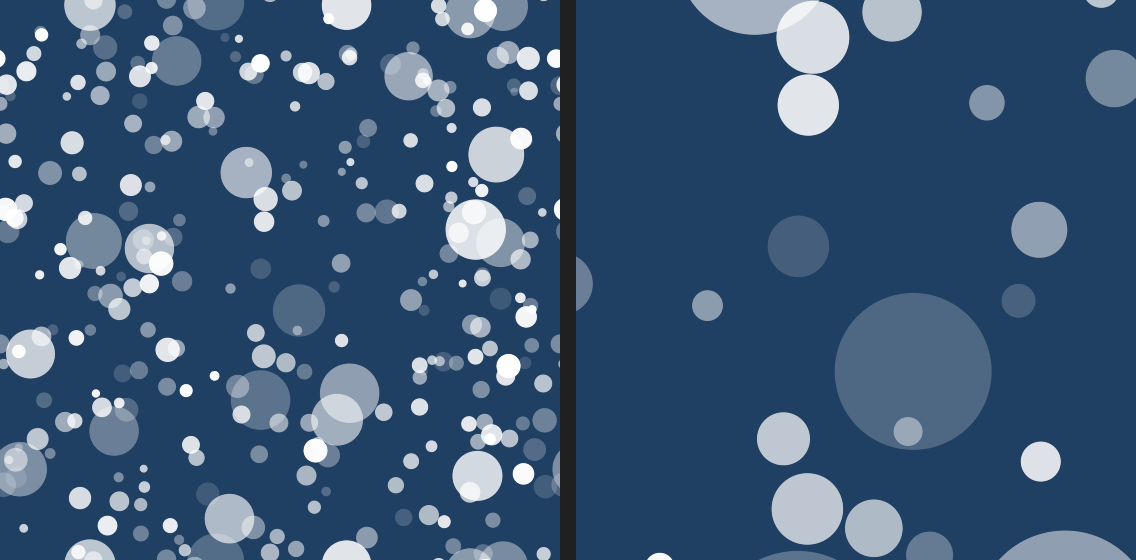
Left: the whole. Right: its middle third, enlarged.
Write a Shadertoy shader that draws this pattern.

```glsl
// Translucent white discs, a few large and many small, scattered over deep blue.

// Integer hash: four random values in 0..1 for each disc
vec4 hash4(uint n) {
    uvec4 v = n * 1664525u + uvec4(1013904223u, 374761393u, 668265263u, 2246822519u);
    v ^= v >> 16;
    v *= 0x7feb352du;
    v ^= v >> 15;
    v *= 0x846ca68bu;
    v ^= v >> 16;
    return vec4(v >> 8) / 16777216.0;
}

// Antialiased disc coverage; the unit tile repeats in both directions
float disc(vec2 p, vec2 center, float radius) {
    float d = length(fract(p - center + 0.5) - 0.5) - radius;
    float halfPixel = 0.6 / iResolution.y;
    return 1.0 - smoothstep(-halfPixel, halfPixel, d);
}

void mainImage(out vec4 fragColor, in vec2 fragCoord) {
    vec2 p = fragCoord / iResolution.y;
    vec3 color = vec3(0.127, 0.25, 0.39);
    const vec3 white = vec3(1.0);

    // Large discs: low-discrepancy spread, loosened so that a few overlap
    for (int i = 0; i < 22; i++) {
        vec4 rnd = hash4(uint(i) + 71u);
        vec2 center = float(i) * vec2(0.7549, 0.5698) + 0.2 * rnd.xy;
        float radius = mix(0.043, 0.055, rnd.z);
        float opacity = mix(0.2, 0.9, fract(float(i) * 0.618 + 0.3));
        color = mix(color, white, opacity * disc(p, center, radius));
    }

    // Small discs: free random scatter on top
    for (int i = 0; i < 260; i++) {
        vec4 rnd = hash4(uint(i) + 1009u);
        float radius = mix(0.007, 0.022, rnd.z);
        float opacity = mix(0.13, 1.0, rnd.w);
        color = mix(color, white, opacity * disc(p, rnd.xy, radius));
    }

    fragColor = vec4(color, 1.0);
}
```
